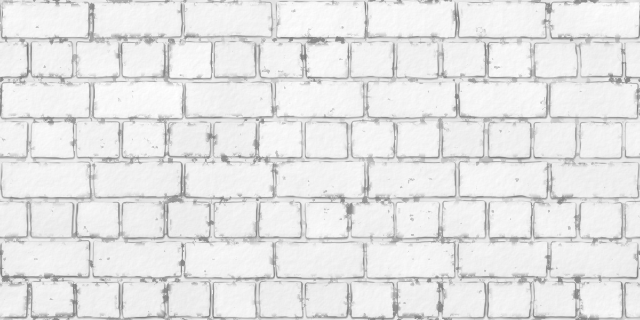
Write a Shadertoy shader that draws this texture.

```glsl
const float ASPECT = 2.0;
const float COURSES = 8.0;
const float STRETCHERS = 7.0;       // long bricks per course
const float HEADERS = 14.0;         // short bricks per course
const float HEADER_SHIFT = 0.64;    // in short bricks
const vec2 HALF_JOINT = vec2(0.0065, 0.0080);
const vec2 SHADOW_SHIFT = vec2(0.0008, -0.0030);
const float CORNER = 0.006;
const float WOBBLE = 0.009;
const float EDGE_SOFTNESS = 0.0016;
const float PAINT = 0.995;
const float MORTAR_DARK = 0.86;
const float MORTAR_LIGHT = 0.96;
const float SHADOW = 0.56;
const float GRIME = 0.50;

float hash(vec2 p) {
    vec3 h = fract(vec3(p.xyx) * 0.1031);
    h += dot(h, h.yzx + 33.33);
    return fract((h.x + h.y) * h.z);
}

// Value noise that wraps at the canvas edges.
float noise(vec2 p, float frequency) {
    vec2 period = vec2(ASPECT, 1.0) * frequency;
    vec2 cell = floor(p * frequency);
    vec2 f = fract(p * frequency);
    f = f * f * (3.0 - 2.0 * f);
    vec2 a = mod(cell, period);
    vec2 b = mod(cell + 1.0, period);
    return mix(mix(hash(a), hash(vec2(b.x, a.y)), f.x),
               mix(hash(vec2(a.x, b.y)), hash(b), f.x), f.y);
}

float fbm(vec2 p, float frequency) {
    float sum = 0.0;
    float weight = 0.5;
    for (int i = 0; i < 4; i++) {
        sum += weight * noise(p, frequency);
        frequency *= 2.0;
        weight *= 0.5;
    }
    return sum / 0.9375;
}

float roundedBox(vec2 p, vec2 halfSize, float radius) {
    vec2 q = abs(p) - halfSize + radius;
    return length(max(q, 0.0)) + min(max(q.x, q.y), 0.0) - radius;
}

void mainImage(out vec4 fragColor, in vec2 fragCoord) {
    vec2 p = fragCoord / iResolution.xy * vec2(ASPECT, 1.0);
    float soft = max(EDGE_SOFTNESS, 0.7 / iResolution.y);

    // Alternating courses of short and long bricks
    vec2 warp = vec2(fbm(p, 14.0), fbm(p + vec2(0.37, 0.61), 14.0)) - 0.5;
    vec2 q = p + WOBBLE * warp;
    bool isHeader = mod(floor(q.y * COURSES), 2.0) < 0.5;
    float count = isHeader ? HEADERS : STRETCHERS;
    vec2 grid = vec2(q.x / ASPECT * count - (isHeader ? HEADER_SHIFT : 0.0), q.y * COURSES);
    vec2 id = mod(floor(grid), vec2(count, COURSES));
    vec2 cellSize = vec2(ASPECT / count, 1.0 / COURSES);
    vec2 local = (fract(grid) - 0.5) * cellSize;

    // Brick shape with small differences in place and size
    float randomA = hash(id + 11.3);
    float randomB = hash(id + 47.7);
    float randomC = hash(id + 83.1);
    local -= vec2((randomA - 0.5) * 0.005, 0.0015 + (randomB - 0.5) * 0.003);
    vec2 halfSize = cellSize * 0.5 - HALF_JOINT - 0.002 * (randomC - 0.5);
    float d = roundedBox(local, halfSize, CORNER);
    float brick = 1.0 - smoothstep(-soft, soft, d);

    // Mortar, with the shadow below each brick
    float patches = noise(p, 18.0);
    float mortar = mix(MORTAR_DARK, MORTAR_LIGHT, fbm(p, 30.0));
    float shade = 1.0 - smoothstep(-0.001, 0.006, roundedBox(local - SHADOW_SHIFT, halfSize, CORNER));
    mortar = mix(mortar, SHADOW, shade * mix(0.35, 0.95, patches));

    // Dark gaps beside some bricks
    float gap = abs(local.x) - halfSize.x;
    float bar = 1.0 - smoothstep(0.0012, 0.0042, abs(gap - 0.0028));
    bar *= smoothstep(0.0, 0.012, halfSize.y - abs(local.y));
    float side = hash(id + (local.x > 0.0 ? 5.9 : 29.2));
    mortar = mix(mortar, SHADOW, bar * side * side * (0.4 + 0.6 * patches));

    // Painted face: clouds, per-brick tone and fine relief
    float relief = fbm(p + vec2(0.003, -0.003), 70.0) - fbm(p, 70.0);
    float face = PAINT - 0.045 * fbm(p, 7.0) - 0.022 * randomC - 0.018 * (1.0 - p.y);
    face += 0.07 * relief;
    face -= 0.035 * smoothstep(-0.016, 0.0, d) * patches;
    float tone = mix(mortar, face, brick);

    // Broken rim line
    float rim = 1.0 - smoothstep(0.0, 0.0015 + soft, abs(d));
    tone -= 0.20 * rim * smoothstep(0.35, 0.75, noise(p, 44.0));

    // Grime flecks gathered around the joints
    float nearJoint = smoothstep(-0.017, 0.003, d);
    float worn = smoothstep(0.40, 0.75, fbm(p + 0.23, 5.0));
    float flecks = smoothstep(0.53, 0.72, fbm(p, 56.0));
    tone = mix(tone, GRIME, flecks * nearJoint * (0.22 + 0.65 * worn));

    // Rare chips on the faces
    float chips = smoothstep(0.78, 0.88, fbm(p + 0.71, 40.0));
    tone = mix(tone, GRIME, 0.45 * chips);

    fragColor = vec4(vec3(clamp(tone, 0.0, 1.0)), 1.0);
}
```
